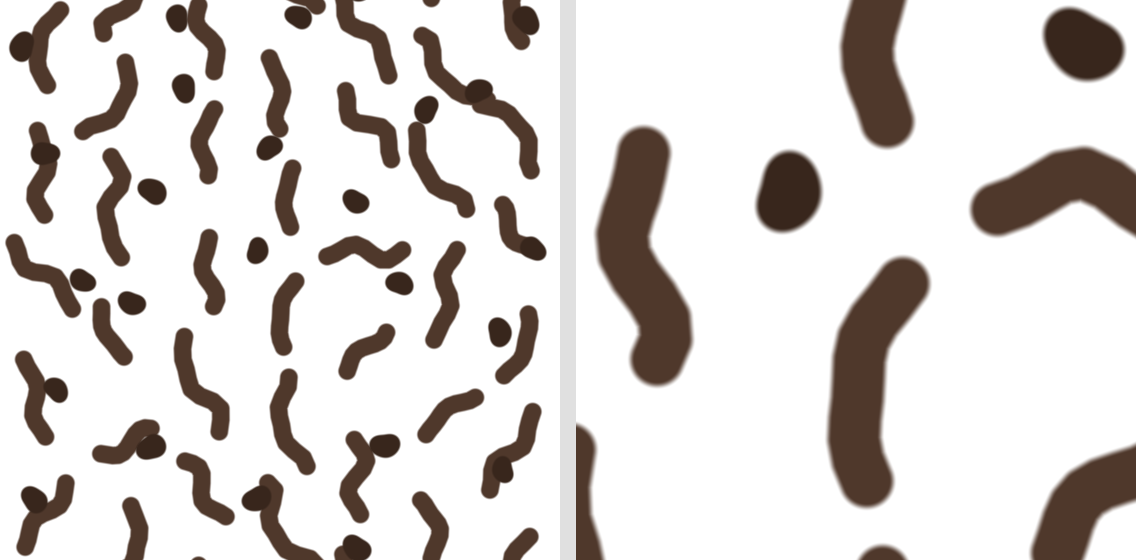
Left: the whole. Right: its middle third, enlarged.
Write a WebGL 1 fragment shader that draws this pattern.

```glsl
precision highp float;
// Seamless scatter of wavy brown strokes and dark rounded spots on white.

uniform vec2 u_resolution;

const float TAU = 6.2831853;
const float EDGE = 0.0024;          // half width of the soft outline
const float STROKE_RADIUS = 0.0157;
const float SPOT_RADIUS = 0.023;
const vec3 PAPER = vec3(1.0);
const vec3 BROWN = vec3(0.31, 0.22, 0.17);
const vec3 DARK = vec3(0.22, 0.15, 0.11);

float hash(vec2 id, float seed) {
  return fract(sin(dot(id, vec2(127.1, 311.7)) + seed * 74.7) * 43758.5453);
}

float spread(vec2 id, float seed) {
  return hash(id, seed) * 2.0 - 1.0;
}

float segmentDistance(vec2 p, vec2 a, vec2 b) {
  vec2 ab = b - a;
  return length(p - a - ab * clamp(dot(p - a, ab) / dot(ab, ab), 0.0, 1.0));
}

// Sideways offset of a stroke at distance y along its axis.
float wave(float y, float sway, float phase) {
  float turn = y * TAU / 0.155 + phase;
  return sway * (sin(turn) + 0.35 * sin(2.0 * turn + phase));
}

// Round-ended wavy line; lean is its angle from the vertical.
float strokeDistance(vec2 p, float lean, float reach, float sway, float phase) {
  vec2 axis = vec2(sin(lean), cos(lean));
  vec2 local = vec2(p.x * axis.y - p.y * axis.x, dot(p, axis));
  vec2 from = vec2(wave(-reach, sway, phase), -reach);
  float d = 1.0;
  for (int i = 1; i <= 10; i++) {
    float y = reach * (float(i) / 5.0 - 1.0);
    vec2 to = vec2(wave(y, sway, phase), y);
    d = min(d, segmentDistance(local, from, to));
    from = to;
  }
  return d - STROKE_RADIUS;
}

// Slightly lumpy oval.
float spotDistance(vec2 p, float radius, float tilt, float lump) {
  float angle = atan(p.y, p.x);
  float oval = 0.14 * cos(2.0 * (angle - tilt));
  return length(p) - radius * (1.0 + oval + 0.05 * sin(3.0 * angle + lump));
}

// Staggered cell near uv: xy is its wrapped id, zw its corner in grid units.
vec4 staggeredCell(vec2 uv, vec2 grid, float shift, vec2 neighbour) {
  vec2 q = uv * grid;
  float column = floor(q.x) + neighbour.x;
  float wrapped = mod(column, grid.x);
  float offset = wrapped * shift / grid.x;
  float row = floor(q.y + offset) + neighbour.y;
  return vec4(wrapped, mod(row, grid.y), column, row - offset);
}

float strokeLayer(vec2 uv, vec2 grid) {
  float d = 1.0;
  for (int j = -1; j <= 1; j++) {
    for (int i = -1; i <= 1; i++) {
      vec4 cell = staggeredCell(uv, grid, 3.0, vec2(float(i), float(j)));
      vec2 id = cell.xy;
      vec2 jitter = vec2(0.13, 0.1) * vec2(spread(id, 1.0), spread(id, 2.0));
      vec2 site = (cell.zw + 0.5 + jitter) / grid;

      // Neighbours lean alike; a few strokes lie almost flat.
      float lean = 0.62 * sin(TAU * (site.x + site.y) + 1.0) - 0.1;
      lean += 0.3 * spread(id, 3.0);
      float flatness = step(0.87, hash(id, 4.0));
      lean = mix(lean, 1.35 + 0.2 * spread(id, 3.0), flatness);

      float reach = mix(0.046, 0.092, hash(id, 5.0));
      reach *= 1.0 - 0.2 * smoothstep(0.6, 1.0, abs(lean));
      float sway = mix(0.009, 0.019, hash(id, 6.0));
      float phase = TAU * hash(id, 7.0);
      d = min(d, strokeDistance(uv - site, lean, reach, sway, phase));
    }
  }
  return d;
}

// Every spot stays inside its own cell, so no neighbours are needed.
float spotLayer(vec2 uv, vec2 grid) {
  vec4 cell = staggeredCell(uv, grid, 2.0, vec2(0.0));
  vec2 id = cell.xy;
  vec2 jitter = 0.33 * vec2(spread(id, 11.0), spread(id, 12.0));
  vec2 site = (cell.zw + 0.5 + jitter) / grid;
  float radius = SPOT_RADIUS * (1.0 + 0.1 * spread(id, 13.0));
  float d = spotDistance(uv - site, radius, TAU * hash(id, 14.0), TAU * hash(id, 15.0));
  return mix(d, 1.0, step(0.9, hash(id, 16.0)));
}

float coverage(float d) {
  return 1.0 - smoothstep(-EDGE, EDGE, d);
}

void main() {
  vec2 uv = gl_FragCoord.xy / u_resolution;
  vec3 color = mix(PAPER, BROWN, coverage(strokeLayer(uv, vec2(7.0, 5.0))));
  color = mix(color, DARK, coverage(spotLayer(uv, vec2(5.0, 5.0))));
  gl_FragColor = vec4(color, 1.0);
}
```
